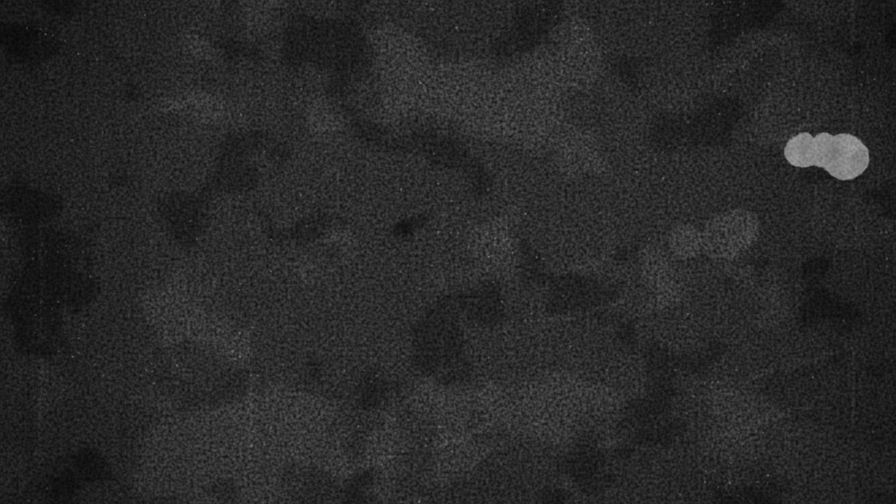
Write a Shadertoy shader that draws this texture.

```glsl
#define BASE_TONE 0.176
#define GRAIN 0.58
#define LIGHT_PATCH 0.046
#define DARK_PATCH 0.042
#define EDGE_SHADE 0.055
#define CREASES 11
#define SCRATCHES 6
#define SPECK_TONE 0.13
#define STAIN_TONE 0.53
#define FAINT_STAIN_TONE 0.255

const float TAU = 6.2831853;
const vec2 SHEET = vec2(16.0, 9.0);   // one tile, in sheet units

vec2 hash2(ivec2 cell) {
    uvec2 v = uvec2(cell) * 1664525u + 1013904223u;
    v.x += v.y * 1664525u;
    v.y += v.x * 1664525u;
    v ^= v >> 16u;
    v.x += v.y * 1664525u;
    v.y += v.x * 1664525u;
    v ^= v >> 16u;
    return vec2(v & 65535u) / 65536.0;
}

// Gradient noise that wraps after a whole number of cells
float corner(ivec2 cell, ivec2 cells, int seed, vec2 offset) {
    float a = TAU * hash2(cell % cells + seed * 517).x;
    return dot(vec2(cos(a), sin(a)), offset);
}

float noise(vec2 uv, ivec2 cells, int seed) {
    vec2 p = fract(uv) * vec2(cells);
    ivec2 i = ivec2(floor(p));
    vec2 f = fract(p);
    vec2 w = f * f * f * (f * (f * 6.0 - 15.0) + 10.0);
    float low = mix(corner(i, cells, seed, f),
                    corner(i + ivec2(1, 0), cells, seed, f - vec2(1, 0)), w.x);
    float high = mix(corner(i + ivec2(0, 1), cells, seed, f - vec2(0, 1)),
                     corner(i + ivec2(1, 1), cells, seed, f - vec2(1, 1)), w.x);
    return mix(low, high, w.y);
}

float fbm(vec2 uv, ivec2 cells, int seed) {
    float sum = 0.0, amp = 1.0;
    for (int k = 0; k < 5; k++) {
        sum += amp * noise(uv, cells, seed + k);
        cells *= 2;
        amp *= 0.5;
    }
    return sum;
}

// Shortest offset on the wrapped sheet
vec2 wrapped(vec2 d) { return d - SHEET * round(d / SHEET); }

vec2 turned(vec2 d, float a) {
    return vec2(cos(a) * d.x + sin(a) * d.y, cos(a) * d.y - sin(a) * d.x);
}

float disc(vec2 p, vec2 centre, float radius) {
    return length(wrapped(p - centre)) - radius;
}

// Thin broken ridge with a soft shadow below it
float crease(vec2 p, vec2 centre, float angle, float halfLength, float bend) {
    vec2 q = turned(wrapped(p - centre), angle);
    q.y += bend;
    float span = smoothstep(halfLength, 0.1, abs(q.x));
    float ridge = exp(-abs(q.y) / 0.035) * 0.045 + exp(-abs(q.y) / 0.16) * 0.015;
    float shadow = smoothstep(0.0, -0.1, q.y) * exp(min(q.y, 0.0) / 0.35);
    return span * (ridge - 0.02 * shadow);
}

// Small light flecks, one per cell
float specks(vec2 uv, ivec2 cells, float density) {
    vec2 p = uv * vec2(cells);
    ivec2 i = ivec2(floor(p)) % cells;
    vec2 centre = 0.3 + 0.4 * hash2(i + 91);
    vec2 chance = hash2(i + 4007);
    float fleck = smoothstep(0.3, 0.1, length(fract(p) - centre));
    return fleck * step(chance.x, density) * (0.3 + 0.7 * chance.y);
}

void mainImage(out vec4 fragColor, in vec2 fragCoord) {
    vec2 uv = fragCoord / iResolution.xy;
    vec2 p = uv * SHEET;
    float ragged = fbm(uv, ivec2(32, 18), 3);
    float broken = noise(uv, ivec2(64, 36), 9);

    // Worn patches and darker edges
    float cloud = fbm(uv, ivec2(6, 4), 20);
    float soot = fbm(uv, ivec2(9, 6), 40);
    vec2 border = pow(0.5 + 0.5 * cos(TAU * uv), vec2(4.0));
    float tone = BASE_TONE - EDGE_SHADE * (border.x + 0.4 * border.y);
    tone += LIGHT_PATCH * smoothstep(0.02, 0.28, cloud) * (1.0 - 0.6 * border.x);
    tone -= DARK_PATCH * smoothstep(0.12, 0.36, soot);
    tone += 0.012 * ragged + 0.014 * noise(uv, ivec2(150, 3), 60);

    // Slanted creases
    for (int k = 0; k < CREASES; k++) {
        vec2 place = hash2(ivec2(k, 71));
        vec2 form = hash2(ivec2(k, 137));
        float fold = crease(p, place * SHEET, 0.25 + 0.35 * form.x,
                            0.6 + 1.2 * form.y, 0.12 * ragged);
        tone += fold * (0.75 + broken);
    }

    // Upright scratches
    for (int k = 0; k < SCRATCHES; k++) {
        float x = (float(k) + hash2(ivec2(k, 211)).x) / float(SCRATCHES);
        float d = abs(wrapped(vec2(p.x - x * SHEET.x + 0.04 * broken, 0.0)).x);
        float wear = smoothstep(-0.15, 0.35, noise(uv, ivec2(12, 15), 80 + k));
        tone += 0.04 * wear * exp(-d / 0.03);
    }

    // Dark tilted smudge
    vec2 smudge = turned(wrapped(p - vec2(7.3, 4.95)), 0.5) / vec2(0.42, 0.17);
    tone -= 0.05 * smoothstep(1.15, 0.6, length(smudge) + 0.3 * ragged);

    // Clustered flecks
    float cluster = smoothstep(0.05, 0.45, fbm(uv, ivec2(8, 5), 100));
    tone += SPECK_TONE * specks(uv, ivec2(144, 81), 0.012 + 0.16 * cluster);

    // Faint and bright double stains
    float faint = min(disc(p, vec2(12.25, 4.68), 0.3),
                      min(disc(p, vec2(12.95, 4.75), 0.4),
                          disc(p, vec2(13.2, 4.9), 0.36)));
    float faintMask = smoothstep(0.05, -0.04, faint + 0.07 * ragged);
    tone = mix(tone, FAINT_STAIN_TONE + 0.05 * ragged, 0.75 * faintMask);

    float bright = min(min(disc(p, vec2(14.32, 6.3), 0.31),
                           disc(p, vec2(14.72, 6.32), 0.3)),
                       disc(p, vec2(15.1, 6.2), 0.42));
    float brightMask = smoothstep(0.025, -0.025, bright + 0.07 * ragged);
    tone = mix(tone, STAIN_TONE + 0.09 * ragged + 0.05 * broken, brightMask);

    // Fine grain over everything
    float grain = noise(uv, ivec2(240, 135), 150) + noise(uv, ivec2(330, 186), 170);
    tone *= 1.0 + GRAIN * grain * (1.0 - 0.75 * brightMask);

    fragColor = vec4(vec3(clamp(tone, 0.0, 1.0)), 1.0);
}
```
